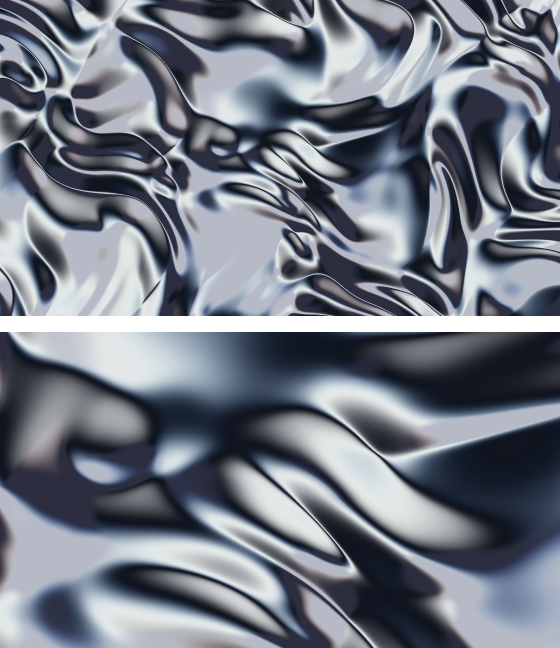
Top: the whole. Bottom: its middle third, enlarged.
Write a Shadertoy shader that draws this background.

```glsl
// Liquid chrome: creased, flowing metal folds reflecting soft studio lights.

vec2 hash2(vec2 p) {
    p = vec2(dot(p, vec2(127.1, 311.7)), dot(p, vec2(269.5, 183.3)));
    return 2.0 * fract(sin(p) * 43758.5453) - 1.0;
}

// Gradient noise with quintic interpolation, so slopes stay smooth
float noise(vec2 p) {
    vec2 i = floor(p), f = fract(p);
    vec2 u = f * f * f * (f * (f * 6.0 - 15.0) + 10.0);
    vec2 e = vec2(0.0, 1.0);
    return mix(mix(dot(hash2(i), f), dot(hash2(i + e.yx), f - e.yx), u.x),
               mix(dot(hash2(i + e), f - e), dot(hash2(i + 1.0), f - 1.0), u.x), u.y);
}

// Absolute value with a rounded tip: a fold of the given softness
float fold(float x, float softness) {
    return sqrt(x * x + softness * softness);
}

float height(vec2 p) {
    vec2 flow = vec2(noise(p * 0.8 + 3.7), noise(p * 0.8 + 19.2));
    p += 1.1 * flow;
    float broad = fold(noise(p), 0.022);
    float fine = fold(noise(p * 1.6 + 7.3), 0.05);
    return broad + 0.45 * fine;
}

// Studio reflection for a surface tilt; drift varies the lights over the sheet
vec3 studio(vec2 tilt, float drift) {
    float phase = dot(tilt, vec2(3.4, 4.2)) + drift;

    // Soft light and dark bands, slightly dispersed into colour fringes
    vec3 t = 0.5 + 0.5 * sin(phase + vec3(-0.06, 0.0, 0.07));

    // Flat matt panels between the glossy bands
    float panel = smoothstep(-0.1, 0.6, sin(dot(tilt, vec2(-3.1, 2.3)) + 1.7 * drift));
    t = mix(t, 0.13 + 0.66 * smoothstep(0.2, 0.75, t), panel);

    // Cool steel ramp, bluest in the middle tones
    vec3 metal = mix(vec3(0.06, 0.08, 0.12), vec3(0.89, 0.91, 0.91), t);
    metal += vec3(-0.02, 0.0, 0.03) * 4.0 * t * (1.0 - t);
    return metal + vec3(0.012, -0.008, 0.014) * panel;
}

vec3 chrome(vec2 p) {
    vec2 e = vec2(0.006, 0.0);
    float h = height(p);
    vec2 slope = (vec2(height(p + e), height(p + e.yx)) - h) / e.x;
    vec2 tilt = slope / sqrt(1.0 + dot(slope, slope));
    return studio(tilt, 3.0 * noise(p * 0.6 + 41.0) + 0.5);
}

void mainImage(out vec4 fragColor, in vec2 fragCoord) {
    // Four samples per pixel smooth the tight creases
    vec3 colour = vec3(0.0);
    for (int i = 0; i < 4; i++) {
        vec2 jitter = vec2(i % 2, i / 2) * 0.5 - 0.25;
        vec2 p = 3.0 * (fragCoord + jitter) / iResolution.y;
        colour += chrome(p + vec2(5.0, 2.0));
    }
    fragColor = vec4(colour / 4.0, 1.0);
}
```
